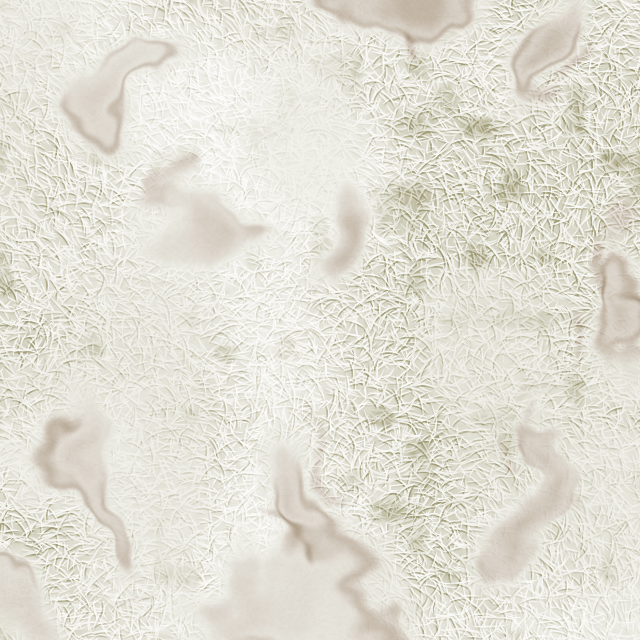
A WebGL 2 fragment shader for this texture:

```glsl
#version 300 es
precision highp float;
// Pale matted fibres with soft beige stains that have dark, wavy rims.
uniform vec2 u_resolution;
out vec4 fragColor;

float hash(vec2 p) {
  vec3 q = fract(vec3(p.xyx) * 0.1031);
  q += dot(q, q.yzx + 33.33);
  return fract((q.x + q.y) * q.z);
}

vec2 hash2(vec2 p) {
  return vec2(hash(p + 17.3), hash(p + 61.7));
}

float noise(vec2 p) {
  vec2 i = floor(p), f = fract(p);
  f = f * f * (3.0 - 2.0 * f);
  return mix(mix(hash(i), hash(i + vec2(1, 0)), f.x),
             mix(hash(i + vec2(0, 1)), hash(i + vec2(1, 1)), f.x), f.y);
}

vec2 rotate(vec2 p, float a) {
  float c = cos(a), s = sin(a);
  return vec2(c * p.x + s * p.y, c * p.y - s * p.x);
}

// Paints one layer of short curved fibres, each with a shadow on one side.
float paintFibres(vec2 p, float shade, float layer, float contrast, float pixel) {
  float size = 0.019 + 0.0015 * layer;
  vec2 g = p / size + layer * 7.37;
  vec2 cell = floor(g);
  for (int j = -1; j <= 1; j++)
  for (int i = -1; i <= 1; i++) {
    vec2 id = cell + vec2(i, j);
    vec2 seed = id + layer * 131.0 + 40.0;
    vec2 rnd = hash2(seed);
    vec2 center = id + rnd;
    float flow = noise(center * size * 5.0 + 9.0);
    float angle = -1.9 + 3.0 * flow + 1.7 * (hash(seed + 5.1) - 0.5);
    vec2 q = rotate(g - center, angle);
    float along = q.x / (0.45 + 0.45 * rnd.y);
    float across = (q.y + (rnd.x - 0.5) * 0.8 * q.x * q.x) * size;
    float taper = max(1.0 - along * along, 0.0);
    float width = (0.0007 + 0.0013 * rnd.y) * taper;
    float shadow = smoothstep(0.0024, 0.0004, abs(across + 0.0024)) * taper;
    float core = smoothstep(width + pixel, width - pixel, abs(across)) * smoothstep(0.0, 0.3, taper);
    shade += 0.17 * contrast * shadow * rnd.x * rnd.x;
    shade = mix(shade, 0.05 * rnd.y * rnd.y, core * 0.85);
  }
  return shade;
}

// Distance to scattered elongated stains that melt together.
float stainDistance(vec2 p) {
  vec2 g = p * 3.4 + 0.35;
  vec2 cell = floor(g);
  float d = 0.3;
  for (int j = -1; j <= 1; j++)
  for (int i = -1; i <= 1; i++) {
    vec2 id = cell + vec2(i, j);
    if (hash(id + 23.0) > 0.75) continue;
    vec2 rnd = hash2(id + 80.0);
    vec2 q = rotate(p - (id + rnd - 0.35) / 3.4, 6.28 * hash(id + 3.7));
    vec2 axes = vec2(0.07 + 0.06 * rnd.x, 0.03 + 0.045 * rnd.y);
    float blob = (length(q / axes) - 1.0) * axes.y;
    float h = max(0.04 - abs(d - blob), 0.0) / 0.04;
    d = min(d, blob) - h * h * 0.01;
  }
  return d;
}

void main() {
  float side = min(u_resolution.x, u_resolution.y);
  vec2 p = gl_FragCoord.xy / side;
  float pixel = 0.6 / side;

  // Wavy outlines from warped coordinates
  vec2 warp = 0.14 * (vec2(noise(p * 8.0), noise(p * 8.0 + 31.0)) - 0.5);
  warp += 0.045 * (vec2(noise(p * 24.0 + 5.0), noise(p * 24.0 + 57.0)) - 0.5);
  warp += 0.003 * sin(p.yx * vec2(150.0, 170.0) + 60.0 * warp);
  float d = stainDistance(p + warp);

  // Matted fibres, brighter in some regions and shaded in others
  float region = 0.6 * noise(p * 2.6 + 14.0) + 0.4 * noise(p * 7.0 + 3.0);
  region = smoothstep(0.2, 0.8, region);
  float contrast = 0.6 + 0.7 * region;
  float shade = 0.06 + 0.05 * region + 0.05 * noise(p * 90.0);
  for (int layer = 0; layer < 7; layer++)
    shade = paintFibres(p, shade, float(layer), contrast, pixel);
  float clump = smoothstep(0.7, 0.95, noise(p * 20.0 + 70.0));
  shade += clump * contrast * (0.03 + 0.1 * noise(p * 110.0));
  shade = shade * (0.7 + 0.45 * region);

  // Pale veil around the stains and in open areas
  float veil = 0.92 * smoothstep(0.04, -0.008, d);
  veil = max(veil, 0.6 * smoothstep(0.58, 0.85, noise(p * 4.0 + 44.0)));
  shade = mix(shade, 0.08, veil);

  // Stain body, broken rim and thin tendrils
  float strength = smoothstep(0.2, 0.8, noise(p * 4.0 + 27.0));
  float body = smoothstep(0.006, -0.012, d) * (0.02 + 0.03 * strength);
  body += smoothstep(-0.003, -0.045, d) * (0.02 + 0.09 * strength);
  float broken = smoothstep(0.35, 0.7, noise(p * 10.0 + 90.0));
  float rim = exp(-pow((d + 0.004) / 0.006, 2.0)) * broken;
  float line = abs(noise((p + warp * 0.5) * 7.0 + 12.0) - 0.5);
  float tendril = smoothstep(0.07, 0.0, line) * smoothstep(0.05, 0.015, d) * smoothstep(-0.02, 0.0, d) * broken;
  float stain = body + 0.12 * rim + 0.1 * tendril;
  float grain = 0.014 * (noise(p * 230.0) - 0.5);
  shade = clamp(shade + stain + grain, 0.01, 0.36);

  // Olive fibres, rosy stains
  vec3 tint = mix(vec3(1.0, 1.05, 1.45), vec3(1.0, 1.2, 1.47), smoothstep(0.0, 0.06, stain));
  fragColor = vec4(1.0 - shade * tint, 1.0);
}
```
